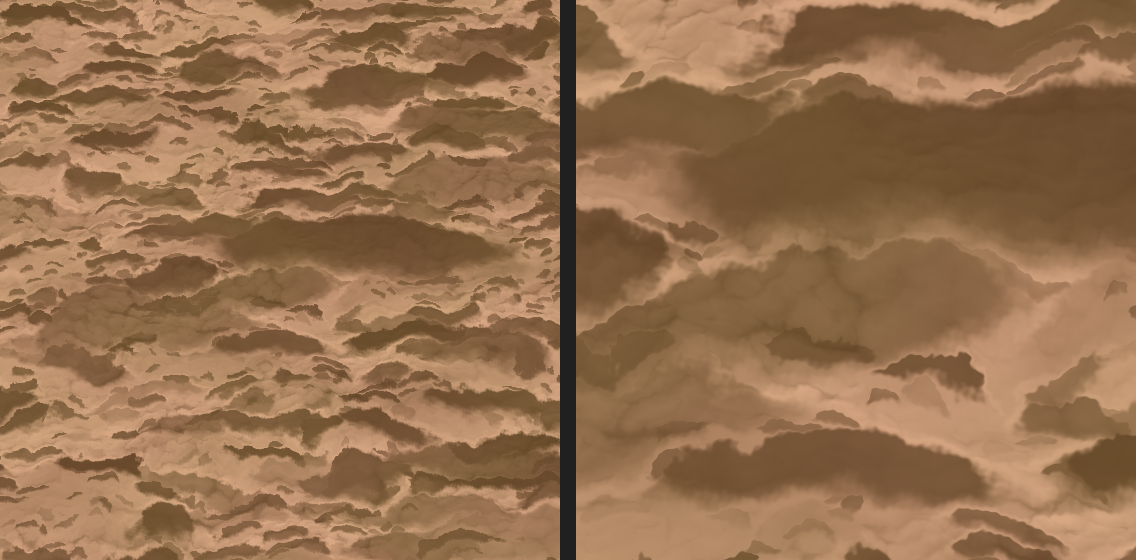
Left: the whole. Right: its middle third, enlarged.
Reproduce this texture procedurally as a WebGL 1 fragment shader.

```glsl
precision highp float;
uniform vec2 u_resolution;

vec2 hash2(vec2 c) {
  return fract(sin(vec2(dot(c, vec2(127.1, 311.7)), dot(c, vec2(269.5, 183.3)))) * 43758.5453);
}

// Layered sines, each octave bent by the ones before it
vec2 ragged(vec2 p) {
  vec2 bend = vec2(0.0);
  vec2 q = p * 9.0;
  float amp = 0.021;
  for (int i = 0; i < 8; i++) {
    q = mat2(0.36, 0.93, -0.93, 0.36) * q * 1.8 + 2.7;
    bend += amp * sin(q.yx + bend * 40.0 + 0.8 * sin(q * 0.57));
    amp *= 0.63;
  }
  return bend;
}

// Cellular noise: rounded lumps, high at the cell centres
float lumps(vec2 p) {
  vec2 cell = floor(p);
  float nearest = 1.0;
  for (int j = -1; j <= 1; j++) {
    for (int i = -1; i <= 1; i++) {
      vec2 c = cell + vec2(float(i), float(j));
      vec2 d = c + hash2(c) - p;
      nearest = min(nearest, dot(d, d));
    }
  }
  return 1.0 - nearest;
}

// One hollow of unit radius: x = shadow under the upper lip, y = lit rim
vec2 hollow(vec2 q) {
  float r = length(q);
  float edge = 1.0 - smoothstep(mix(0.55, 0.88, smoothstep(-0.5, 0.5, q.y)), 1.06, r);
  float rim = exp(-pow((r - 1.16) * 7.0, 2.0)) * smoothstep(-0.1, 0.6, q.y);
  return vec2(edge * smoothstep(-1.0, -0.05, q.y), rim);
}

vec2 hollows(vec2 p, float sparse) {
  vec2 cell = floor(p);
  vec2 result = vec2(0.0);
  for (int j = -1; j <= 1; j++) {
    for (int i = -1; i <= 1; i++) {
      vec2 c = cell + vec2(float(i), float(j));
      vec2 place = hash2(c + 3.1);
      vec2 shape = hash2(c + 17.7);
      vec2 kind = hash2(c + 41.3);
      vec2 d = p - c - 0.1 - 0.8 * place;
      d.y += (kind.x - 0.5) * 0.9 * d.x + 0.5 * d.x * d.x;
      float depth = smoothstep(sparse, sparse + 0.3, kind.y) * mix(0.75, 1.0, place.x);
      result = max(result, depth * hollow(d / mix(vec2(0.3, 0.2), vec2(0.7, 0.46), shape)));
    }
  }
  return result;
}

void main() {
  vec2 uv = gl_FragCoord.xy / u_resolution;

  // Ground recedes towards the top
  vec2 ground = vec2((uv.x - 0.5) * (1.0 + 0.35 * uv.y), uv.y * (1.0 + 0.35 * uv.y));
  vec2 bend = ragged(ground);
  vec2 p = ground + bend * vec2(1.0, 0.7);

  // Hollows from one long trough to small pockmarks
  vec2 trough = hollow((p - vec2(0.16, 0.65)) / vec2(0.36, 0.085));
  vec2 broad = hollows(p * vec2(2.6, 6.0) + 4.3, 0.4);
  vec2 middle = hollows(p * vec2(5.0, 11.5) + 9.6, 0.25);
  vec2 small = hollows(p * vec2(11.0, 21.0) + 31.2, 0.35);
  vec2 pocks = hollows((ground + bend * 0.6) * vec2(30.0, 38.0) + 57.4, 0.55);
  float shadow = max(max(trough.x * 0.95, broad.x * 0.9), max(middle.x, max(small.x * 0.9, pocks.x * 0.75)));
  float rim = max(max(max(trough.y, broad.y), middle.y), small.y * 0.7);

  // Crumbly relief lit from above, calmer on bare patches and in shade
  vec2 g = ground + bend * 0.5;
  vec2 up = vec2(-0.003, 0.006);
  float clod = lumps(g * vec2(26.0, 38.0));
  float crumb = lumps(g * vec2(58.0, 80.0));
  float coarse = clod - lumps((g + up) * vec2(26.0, 38.0));
  float fine = crumb - lumps((g + up * 0.6) * vec2(58.0, 80.0));
  float rough = 0.3 + 0.7 * smoothstep(-0.5, 0.5, sin(p.x * 11.0 + 3.0 * sin(p.y * 9.0)) + sin(p.y * 23.0 - p.x * 7.0));
  float relief = (coarse * 0.3 + fine * 0.17) * rough * (1.0 - 0.6 * shadow);

  // Gaps between crumbs darken, and break up the shadow edges
  float gaps = smoothstep(0.62, 0.3, clod) * 0.3 + smoothstep(0.6, 0.3, crumb) * 0.16;
  float broken = shadow + (0.7 - clod) * 0.7 * shadow * (1.0 - shadow);
  shadow = clamp(broken + gaps * rough * (1.0 - shadow), 0.0, 1.0);

  float swell = 0.06 * sin(p.y * 31.0 + 2.0 * sin(p.x * 8.0)) + 0.05 * sin(p.y * 12.0 + p.x * 5.0) + bend.y * 1.6;
  float tone = 0.82 + swell + relief + 0.15 * rim * (1.0 - shadow);
  tone = mix(tone, 0.04 + 0.4 * swell + 0.6 * relief, shadow * 0.96);
  tone = clamp(tone, -0.03, 1.03);

  // Brown shade to warm sand, with faint drifts of hue
  vec3 color = mix(vec3(0.385, 0.27, 0.15), vec3(0.83, 0.645, 0.5), tone);
  color += vec3(0.005, -0.003, 0.006) * sin(p.x * 13.0 + 2.0 * sin(p.y * 17.0));
  gl_FragColor = vec4(color, 1.0);
}
```
